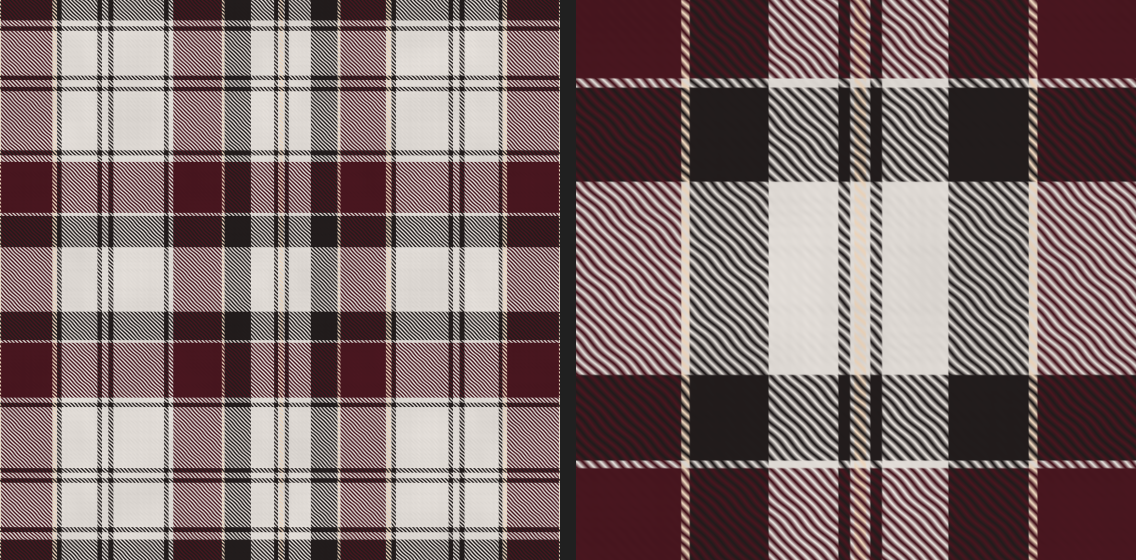
Left: the whole. Right: its middle third, enlarged.
Reproduce this pattern procedurally as a Shadertoy shader.

```glsl
const float TAU = 6.2831853;
const float SETT = 1000.0;        // stripe units per canvas side
const float WALES = 144.0;        // twill diagonals per canvas side
const float TWILL_SOFTNESS = 0.42;
const float EDGE_SOFTNESS = 0.0014;
const float WOBBLE = 0.06;        // unevenness of the diagonals
const float WEAR = 0.022;         // slow brightness drift
const float GRAIN = 0.014;        // thread to thread variation

const vec3 WHITE  = vec3(0.868, 0.848, 0.828);
const vec3 CREAM  = vec3(0.900, 0.810, 0.715);
const vec3 BLACK  = vec3(0.130, 0.108, 0.108);
const vec3 MAROON = vec3(0.280, 0.085, 0.120);

// Stripes as (centre, width) in sett units; the warp runs from the left.
const vec2 WARP_MAROON[3] = vec2[3](vec2(0, 189), vec2(353, 87), vec2(648, 82));
const vec2 WARP_BLACK[12] = vec2[12](
    vec2(424, 48), vec2(579, 48),
    vec2(106, 8), vec2(178, 8), vec2(198, 9), vec2(297, 8), vec2(493, 7),
    vec2(512, 7), vec2(703, 8), vec2(805, 8), vec2(825, 9), vec2(894, 7));
const vec2 WARP_CREAM[7] = vec2[7](
    vec2(0, 4), vec2(97.5, 8), vec2(398.5, 5), vec2(502.5, 7),
    vec2(605.5, 5), vec2(694, 9), vec2(901.5, 8));

// The weft runs from the top.
const vec2 WEFT_MAROON[2] = vec2[2](vec2(334.5, 91), vec2(661, 98));
const vec2 WEFT_BLACK[11] = vec2[11](
    vec2(0, 73), vec2(413.5, 56), vec2(582, 51),
    vec2(51, 8), vec2(139, 8), vec2(159, 8), vec2(273, 9),
    vec2(723, 8), vec2(840, 8), vec2(858, 8), vec2(946, 9));

// Coverage of one wrapping stripe
float stripe(float pos, vec2 band, float blur) {
    float dist = abs(fract(pos - band.x / SETT + 0.5) - 0.5) - 0.5 * band.y / SETT;
    return 1.0 - smoothstep(-0.5 * blur, 0.5 * blur, dist);
}

vec3 warpColour(float x, float blur) {
    vec3 col = WHITE;
    for (int i = 0; i < 3; i++) col = mix(col, MAROON, stripe(x, WARP_MAROON[i], blur));
    for (int i = 0; i < 12; i++) col = mix(col, BLACK, stripe(x, WARP_BLACK[i], blur));
    for (int i = 0; i < 7; i++) col = mix(col, CREAM, stripe(x, WARP_CREAM[i], blur));
    return col;
}

vec3 weftColour(float y, float blur) {
    vec3 col = WHITE;
    for (int i = 0; i < 2; i++) col = mix(col, MAROON, stripe(y, WEFT_MAROON[i], blur));
    for (int i = 0; i < 11; i++) col = mix(col, BLACK, stripe(y, WEFT_BLACK[i], blur));
    return col;
}

// Layered sines with whole frequencies, so they wrap
float drift(vec2 p) {
    p *= TAU;
    return (sin(2.0 * p.x + 3.0 * p.y + 1.3 * sin(3.0 * p.x - p.y))
          + sin(5.0 * p.x - 4.0 * p.y + 1.7 * sin(2.0 * p.y + p.x))
          + 0.6 * sin(9.0 * p.y + 7.0 * p.x + 2.0 * sin(6.0 * p.x))) / 2.6;
}

float threadGrain(float pos) {
    return sin(TAU * 61.0 * pos + 2.0 * sin(TAU * 17.0 * pos))
         * sin(TAU * 37.0 * pos + 3.0 * sin(TAU * 11.0 * pos));
}

// Share of warp on the surface: diagonals falling to the right
float twill(vec2 uv, float pixel) {
    float phase = (uv.x + uv.y) * WALES
                + WOBBLE * (sin(TAU * (23.0 * uv.x - 19.0 * uv.y))
                          + sin(TAU * (41.0 * uv.y - 13.0 * uv.x)));
    float dist = abs(fract(phase) - 0.5) - 0.25;
    float blur = max(TWILL_SOFTNESS, 1.4 * WALES * pixel);
    return clamp(dist / blur + 0.5, 0.0, 1.0);
}

void mainImage(out vec4 fragColor, in vec2 fragCoord) {
    vec2 uv = fragCoord / iResolution.xy;
    float pixel = 1.0 / min(iResolution.x, iResolution.y);
    float blur = max(EDGE_SOFTNESS, 1.2 * pixel);

    // Weave the two thread sets
    float warpOnTop = twill(uv, pixel);
    vec3 warp = warpColour(uv.x, blur) * (1.0 + GRAIN * threadGrain(uv.x));
    vec3 weft = weftColour(1.0 - uv.y, blur) * (1.0 + GRAIN * threadGrain(uv.y));
    vec3 col = mix(weft, warp, warpOnTop);

    // Faint relief and wear
    col *= 1.0 + 0.02 * (warpOnTop - 0.5) + WEAR * drift(uv);
    fragColor = vec4(col, 1.0);
}
```
